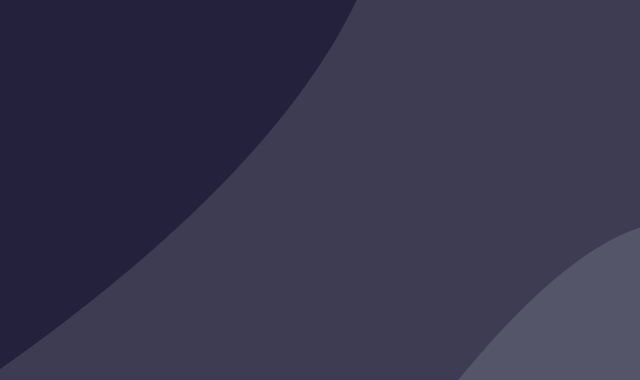
Give the GLSL for this background, as a WebGL 1 fragment shader.

```glsl
precision highp float;

uniform vec2 u_resolution;

const vec2 CANVAS = vec2(1.6842, 1.0);
const vec3 NIGHT = vec3(0.141, 0.129, 0.235);
const vec3 SLATE = vec3(0.239, 0.235, 0.325);
const vec3 MIST = vec3(0.333, 0.333, 0.412);
const vec3 PLUM = vec3(0.247, 0.224, 0.349);

// Signed distance to a rising quadratic curve, positive on its right
float curveSide(vec2 p, vec2 start, vec2 control, vec2 end) {
    vec2 bend = start - 2.0 * control + end;
    vec2 rise = control - start;
    float drop = start.y - p.y;
    float root = sqrt(max(rise.y * rise.y - bend.y * drop, 0.0));
    float t = clamp(-drop / (rise.y + root), -0.1, 1.1);
    vec2 point = start + t * (2.0 * rise + t * bend);
    vec2 tangent = normalize(rise + t * bend);
    return (p.x - point.x) * tangent.y;
}

// Antialiased coverage of the positive side
float coverage(float dist, float pixel) {
    return clamp(dist / pixel + 0.5, 0.0, 1.0);
}

void main() {
    vec2 p = gl_FragCoord.xy / u_resolution * CANVAS;
    float pixel = 1.0 / u_resolution.y;

    // Slate field with a thin plum strip along the bottom
    vec3 color = mix(SLATE, PLUM, coverage(0.004 - p.y, pixel));

    // Dark sweep at the upper left
    float sweep = curveSide(p, vec2(0.0, 0.0285), vec2(0.717, 0.535), vec2(0.9386, 1.0));
    color = mix(color, NIGHT, coverage(-sweep, pixel));

    // Pale hill at the lower right
    float hill = curveSide(p, vec2(1.206, 0.0), vec2(1.480, 0.335), vec2(1.6842, 0.4013));
    color = mix(color, MIST, coverage(hill, pixel));

    gl_FragColor = vec4(color, 1.0);
}
```
